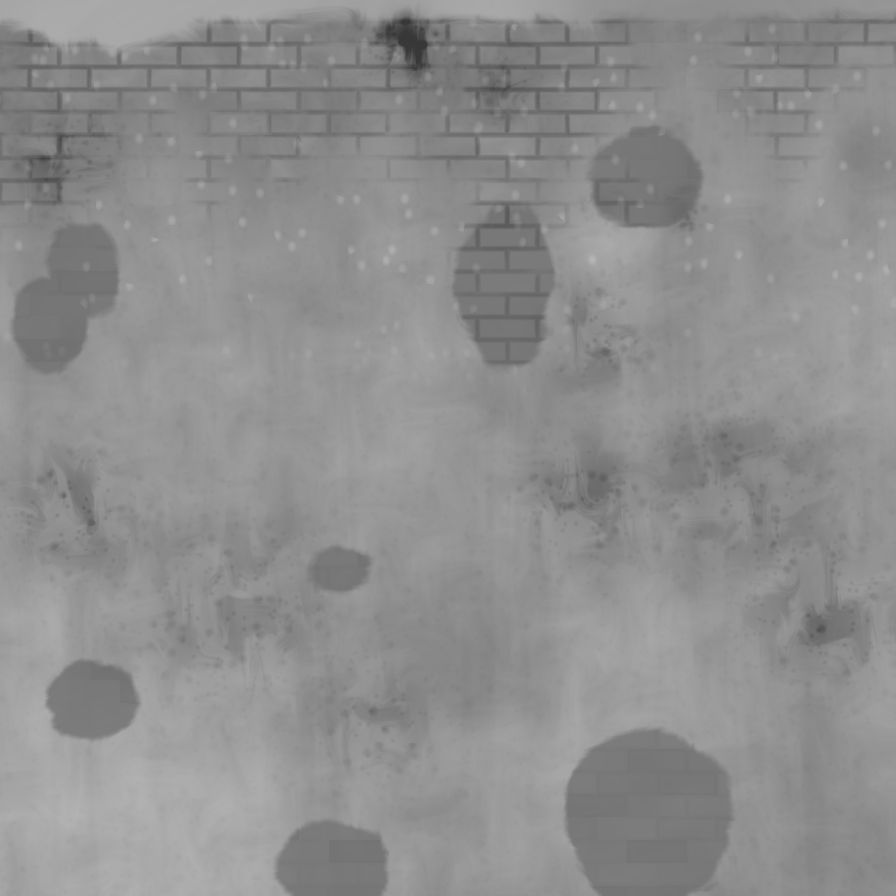
This texture is drawn by a Shadertoy shader. Its source:

```glsl
// Weathered grey plaster wall with exposed brickwork, worn patches and grime
#define BASE_TONE 0.578
#define BRICK_TONE 0.50
#define PATCH_TONE 0.455
#define LIP_TONE 0.645
#define MOTTLE 0.045
#define STREAK 0.026
#define JOINT_DEPTH 0.11
#define JOINT_WIDTH 0.0045
#define SPECK_DEPTH 0.09
#define BRICK_GRID vec2(15.0, 39.38)
#define BRICK_TOP 0.9766

// Worn patches: centre, radii
const vec4 PATCHES[8] = vec4[](
    vec4(.722, .085, .092, .105), vec4(.372, .030, .064, .050),
    vec4(.104, .219, .052, .045), vec4(.381, .362, .034, .028),
    vec4(.090, .700, .040, .055), vec4(.055, .640, .042, .055),
    vec4(.560, .680, .054, .090), vec4(.720, .800, .066, .052));

// Broad light and shade: centre, radius, signed strength
const vec4 SHADES[12] = vec4[](
    vec4(.13, .06, .20, .11), vec4(.04, .30, .07, .05), vec4(.61, .10, .08, .05),
    vec4(.73, .27, .10, .04), vec4(.68, .72, .06, .07), vec4(.95, .62, .10, .04),
    vec4(.45, .47, .13, .035), vec4(.57, .54, .06, -.05), vec4(.92, .10, .13, -.02),
    vec4(.53, .25, .07, -.05), vec4(.85, .88, .12, .03), vec4(.98, .82, .04, -.06));

// Mottled dirt: centre, radius, strength
const vec4 GRIME[12] = vec4[](
    vec4(.455, .95, .036, .28), vec4(.565, .90, .03, .13), vec4(.08, .82, .05, .12),
    vec4(.765, .765, .02, .16), vec4(.675, .768, .018, .14), vec4(.08, .43, .06, .13),
    vec4(.65, .44, .06, .11), vec4(.83, .46, .10, .08), vec4(.92, .31, .07, .12),
    vec4(.26, .32, .10, .08), vec4(.42, .19, .06, .08), vec4(.67, .63, .05, .12));

vec2 hash2(vec2 p) {
    return fract(sin(vec2(dot(p, vec2(127.1, 311.7)), dot(p, vec2(269.5, 183.3)))) * 43758.5);
}

// Layered, rotated and warped sines, roughly -1 to 1
float cloud(vec2 p) {
    float sum = 0.0, amp = 0.5;
    for (int i = 0; i < 6; i++) {
        p = mat2(.8, .6, -.6, .8) * p * 1.6 + vec2(3.1, 1.7);
        p += 0.6 * sin(p.yx * 1.3);
        sum += amp * sin(p.x) * sin(p.y);
        amp *= 0.65;
    }
    return sum;
}

// Cellular noise: nearest distance and that cell's random value
vec2 cells(vec2 p) {
    vec2 cell = floor(p), nearest = vec2(9.0, 0.0);
    for (int k = 0; k < 9; k++) {
        vec2 id = cell + vec2(k % 3 - 1, k / 3 - 1);
        float d = length(id + hash2(id) - p);
        if (d < nearest.x) nearest = vec2(d, hash2(id + 17.0).x);
    }
    return nearest;
}

float specks(vec2 p, float density) {
    vec2 c = cells(p);
    return (1.0 - smoothstep(0.08, 0.5, c.x)) * step(1.0 - density, c.y);
}

float blobs(vec4 list[12], vec2 uv) {
    float sum = 0.0;
    for (int i = 0; i < 12; i++) {
        vec2 d = (uv - list[i].xy) / list[i].z;
        sum += list[i].w * exp(-dot(d, d));
    }
    return sum;
}

float wornMask(vec2 uv, float ragged) {
    float mask = 0.0;
    for (int i = 0; i < 8; i++) {
        vec4 w = PATCHES[i];
        float d = (length((uv - w.xy) / w.zw) - 1.0) * min(w.z, w.w) + ragged;
        mask = max(mask, 1.0 - smoothstep(-0.004, 0.005, d));
    }
    return mask;
}

// Joint strength and random brick value
vec2 bricks(vec2 uv) {
    vec2 p = vec2(uv.x, BRICK_TOP - uv.y) * BRICK_GRID;
    p.x += 0.5 * mod(floor(p.y) + 1.0, 2.0);
    vec2 edge = (0.5 - abs(fract(p) - 0.5)) / BRICK_GRID;
    float joint = 1.0 - smoothstep(0.0008, JOINT_WIDTH, min(edge.x, edge.y));
    return vec2(joint, hash2(floor(p)).x);
}

void mainImage(out vec4 fragColor, in vec2 fragCoord) {
    vec2 uv = fragCoord / iResolution.xy;
    float broad = cloud(uv * 7.0), fine = cloud(uv * 24.0 + 5.0);

    // Plaster with vertical streaks
    float tone = BASE_TONE + blobs(SHADES, uv) + MOTTLE * (0.6 * broad + 0.7 * fine);
    tone += STREAK * cloud(uv * vec2(20.0, 3.0) + 9.0);

    // Brickwork showing through the ragged upper plaster
    float lower = 0.79 + 0.09 * smoothstep(0.55, 0.85, uv.x) - 0.05 * cos((uv.x - 0.04) * 24.0);
    float exposed = smoothstep(-0.08, 0.08, uv.y - lower + 0.09 * broad + 0.04 * fine);
    vec2 brick = bricks(uv + 0.0012 * vec2(fine, broad));
    tone = mix(tone, BRICK_TONE + 0.05 * (brick.y - 0.5) + 0.05 * fine, 0.75 * exposed);

    // Worn patches
    float worn = wornMask(uv, 0.008 * cloud(uv * 18.0 + 2.0) + 0.004 * fine);
    tone = mix(tone, PATCH_TONE + 0.02 * broad + 0.03 * (brick.y - 0.5), 0.88 * worn);
    float visible = max(exposed, worn * (0.1 + 0.5 * smoothstep(0.5, 0.65, uv.y)));
    tone -= JOINT_DEPTH * brick.x * visible * smoothstep(-0.6, 0.5, broad + 0.5 * fine);

    // Dirt, dark specks and pale chips
    float dirt = blobs(GRIME, uv);
    tone -= dirt * (0.25 + smoothstep(-0.35, 0.45, cloud(uv * vec2(34.0, 26.0))));
    float dots = specks(uv * 65.0, 0.18) + 0.7 * specks(uv * 125.0, 0.22);
    tone -= SPECK_DEPTH * dots * (0.15 + 6.0 * min(dirt, 0.12)) * (1.0 - worn);
    tone += 0.07 * specks(uv * vec2(75.0, 60.0) + 31.0, 0.09) * smoothstep(0.5, 0.75, uv.y);

    // Pale plaster lip along the top
    float lipEdge = BRICK_TOP - 0.033 * exp(-pow((uv.x - 0.12) / 0.1, 2.0));
    float lip = smoothstep(-0.008, 0.012, uv.y - lipEdge + 0.012 * fine);
    float lipTone = LIP_TONE - 0.08 * smoothstep(0.55, 0.7, uv.x) + 0.03 * broad;
    tone = mix(tone, lipTone, lip * (1.0 - min(1.0, 3.0 * dirt)));

    fragColor = vec4(vec3(clamp(tone, 0.22, 0.74)), 1.0);
}
```
